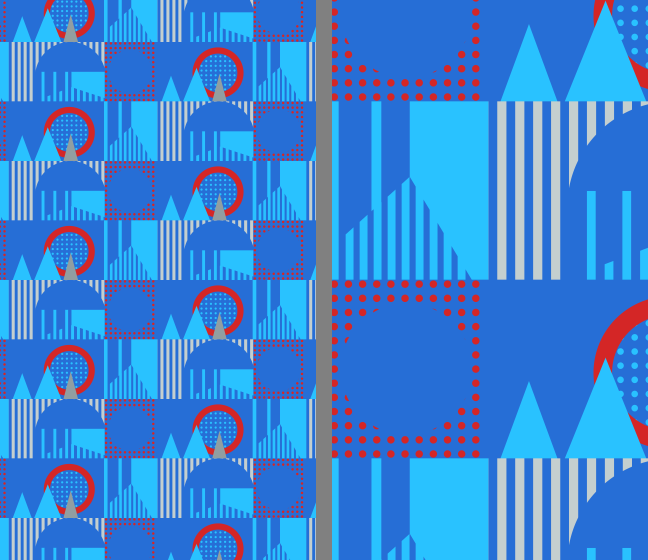
Left, the full canvas; right, a detail of the centre.
Write a WebGL 1 fragment shader that draws this pattern.

```glsl
precision highp float;
// Geometric frieze: four panels (ring with peaks, bars, arch, dot frame) run in
// rows, and every other row slides half a period. Each panel is layered from
// signed distances; a small sample grid smooths the seams between panels.

uniform vec2 u_resolution;

// Layout, in units of 1/768 of the canvas height, y pointing down
const float CANVAS_H = 768.0;
const float ROW_H = 81.6;
const float ROW_TOP = 57.5;
const float PERIOD = 408.0;
const float PERIOD_START = 9.5;
const float BARS_X = 133.0;    // panel starts within one period
const float ARCH_X = 206.5;
const float FRAME_X = 338.0;

const float DOT_PITCH = 6.47;
const float RING_OUTER = 35.0;
const float RING_INNER = 26.5;
const float ARCH_RADIUS = 48.5;
const float FRAME_HOLE = 30.0;
const float SAMPLES = 3.0;

const vec3 BLUE = vec3(0.15, 0.43, 0.84);
const vec3 CYAN = vec3(0.16, 0.76, 1.0);
const vec3 RED = vec3(0.83, 0.15, 0.15);
const vec3 PALE = vec3(0.77, 0.81, 0.81);
const vec3 GREY = vec3(0.57, 0.62, 0.63);

// Coverage of a shape from its signed distance
float cover(float d) {
  float sampleSize = CANVAS_H / (u_resolution.y * SAMPLES);
  return clamp(0.5 - d / sampleSize, 0.0, 1.0);
}

float span(float x, float from, float to) {
  return max(from - x, x - to);
}

float stripes(float x, float start, float pitch, float width) {
  float offset = x - start - 0.5 * width;
  return abs(mod(offset + 0.5 * pitch, pitch) - 0.5 * pitch) - 0.5 * width;
}

float dots(vec2 p, vec2 firstDot, float radius) {
  vec2 cell = mod(p - firstDot + 0.5 * DOT_PITCH, DOT_PITCH) - 0.5 * DOT_PITCH;
  return length(cell) - radius;
}

// Area below two slopes that meet at the apex
float peak(vec2 p, vec2 apex, float leftSlope, float rightSlope) {
  float slope = p.x < apex.x ? leftSlope : rightSlope;
  return (apex.y + slope * abs(p.x - apex.x) - p.y) / sqrt(1.0 + slope * slope);
}

// Isosceles triangle standing on the row's base
float triangle(vec2 p, vec2 apex, float halfBase) {
  float slope = (ROW_H - apex.y) / halfBase;
  return peak(p, apex, slope, slope);
}

vec3 ringPanel(vec2 p) {
  vec2 q = p - vec2(85.5, 42.5);
  float r = length(q);
  vec3 color = mix(BLUE, RED, cover(r - RING_OUTER));
  vec3 disc = mix(BLUE, CYAN, cover(dots(q, vec2(0.5 * DOT_PITCH), 1.5)));
  color = mix(color, disc, cover(r - RING_INNER));
  color = mix(color, CYAN, cover(triangle(p, vec2(21.0, 46.3), 13.0)));
  color = mix(color, CYAN, cover(triangle(p, vec2(56.0, 35.6), 18.6)));
  return mix(color, GREY, cover(triangle(p, vec2(87.5, 44.0), 10.0)));
}

vec3 barsPanel(vec2 p) {
  float bars = min(span(p.x, -1.0, 5.0), span(p.x, 20.0, 24.5));
  vec3 color = mix(BLUE, CYAN, cover(min(bars, 37.5 - p.x)));
  vec3 striped = mix(BLUE, CYAN, cover(stripes(p.x, 8.2, 6.4, 3.6)));
  float hill = max(peak(p, vec2(37.5, 34.5), 0.9, 1.66), 7.5 - p.x);
  return mix(color, striped, cover(hill));
}

vec3 archPanel(vec2 p) {
  // Pale stripes behind a round-topped blue arch
  vec3 color = mix(BLUE, PALE, cover(stripes(p.x, 4.0, 8.2, 4.2)));
  vec2 q = p - vec2(84.5, ARCH_RADIUS);
  float arch = length(vec2(q.x, min(q.y, 0.0))) - ARCH_RADIUS;
  color = mix(color, BLUE, cover(arch));
  // Tall bars and a block, cut at the foot by a striped hill
  float tall = max(stripes(p.x, 45.0, 16.2, 4.0), 43.0 - p.x);
  float block = max(min(tall, 86.0 - p.x), 41.0 - p.y);
  color = mix(color, CYAN, cover(block));
  vec3 striped = mix(BLUE, CYAN, cover(stripes(p.x, 45.0, 8.1, 4.0)));
  float hill = max(peak(p, vec2(86.0, 62.0), 0.38, 0.33), 43.0 - p.x);
  return mix(color, striped, cover(hill));
}

vec3 framePanel(vec2 p) {
  float hole = length(p - vec2(35.0, 0.5 * ROW_H)) - FRAME_HOLE;
  return mix(BLUE, RED, cover(max(dots(p, vec2(2.0), 1.7), -hole)));
}

vec3 frieze(vec2 p) {
  float row = floor((p.y - ROW_TOP) / ROW_H);
  float shift = 0.5 * PERIOD * (1.0 - mod(row, 2.0));
  vec2 q = vec2(mod(p.x - PERIOD_START - shift, PERIOD), p.y - ROW_TOP - row * ROW_H);
  if (q.x < BARS_X) return ringPanel(q);
  if (q.x < ARCH_X) return barsPanel(q - vec2(BARS_X, 0.0));
  if (q.x < FRAME_X) return archPanel(q - vec2(ARCH_X, 0.0));
  return framePanel(q - vec2(FRAME_X, 0.0));
}

void main() {
  vec3 sum = vec3(0.0);
  for (float i = 0.0; i < SAMPLES; i++) {
    for (float j = 0.0; j < SAMPLES; j++) {
      vec2 pixel = gl_FragCoord.xy + (vec2(i, j) + 0.5) / SAMPLES - 0.5;
      sum += frieze(vec2(pixel.x, u_resolution.y - pixel.y) * CANVAS_H / u_resolution.y);
    }
  }
  gl_FragColor = vec4(sum / (SAMPLES * SAMPLES), 1.0);
}
```
